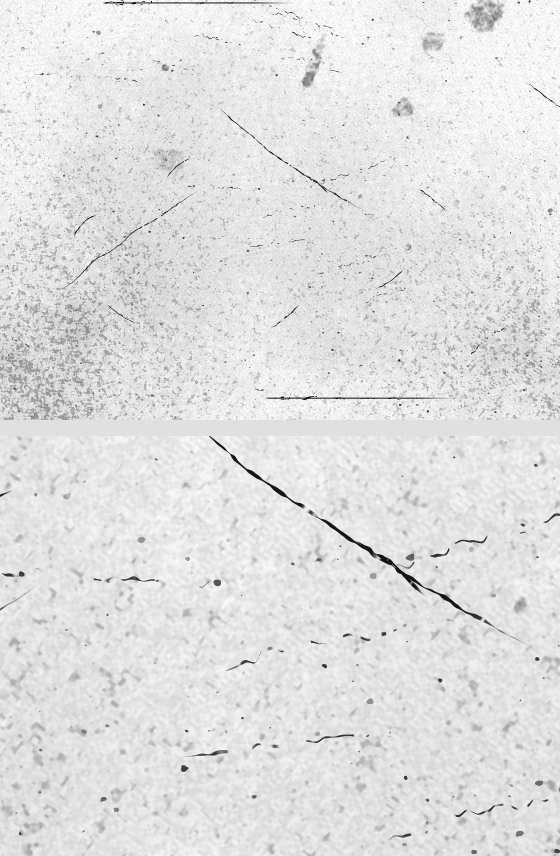
Top, the full canvas; bottom, a detail of the centre.
Reproduce this texture procedurally as a Shadertoy shader.

```glsl
// Pale worn paper with grimy lower corners, speckles, stains and dark scratches.
#define PAPER_LIGHT 0.967
#define PAPER_VEIL 0.89
#define INK 0.08
#define GRAIN 0.10
#define GRIME 0.15
#define SPECKLE 0.18
#define LINE_WIDTH 0.001
#define TRAILS 18
#define NICKS 7
#define SPOTS 12

const float TAU = 6.28319;
const mat2 TURN = mat2(0.8, 0.6, -0.6, 0.8);

float hash(vec2 p) {
    return fract(sin(dot(p, vec2(127.1, 311.7))) * 43758.5453);
}
vec2 hash2(float n) {
    return vec2(hash(vec2(n, 3.7)), hash(vec2(n, 9.2)));
}
float noise(vec2 p) {
    vec2 i = floor(p), f = fract(p);
    f = f * f * (3.0 - 2.0 * f);
    return mix(mix(hash(i), hash(i + vec2(1, 0)), f.x),
               mix(hash(i + vec2(0, 1)), hash(i + vec2(1, 1)), f.x), f.y);
}
float fbm(vec2 p) {
    float sum = 0.0;
    for (float amp = 0.5; amp > 0.05; amp *= 0.5) {
        sum += amp * noise(p);
        p = TURN * p * 2.03 + 17.0;
    }
    return sum;
}
// Pixel coverage of a signed distance
float coverage(float d) {
    return clamp(0.5 - d * iResolution.y, 0.0, 1.0);
}
// Bowed, kinked stroke from a to b; larger gaps break it into dashes
float scratch(vec2 p, vec2 a, vec2 b, float bow, float width, float gaps) {
    float len = length(b - a);
    vec2 dir = (b - a) / len, q = p - a;
    float s = dot(q, dir), t = s / len;
    float off = dot(q, vec2(-dir.y, dir.x)) - bow * 4.0 * t * (1.0 - t);
    off -= 0.012 * (noise(vec2(s * 16.0, a.x * 90.0)) - 0.5);
    off -= (0.002 + 0.03 * gaps * gaps * gaps) * (noise(vec2(s * 130.0, a.y * 60.0)) - 0.5);
    float ends = smoothstep(0.0, 0.15, t) * (1.0 - smoothstep(0.8, 1.0, t));
    float ragged = width * (0.1 + 1.5 * noise(vec2(s * 170.0, a.y * 70.0)));
    float breaks = 0.5 * noise(vec2(s * 50.0, a.x * 50.0)) + 0.5 * noise(vec2(s * 230.0, a.y * 40.0));
    return coverage(abs(off) - ragged * ends) * ends * smoothstep(gaps - 0.08, gaps + 0.08, breaks);
}
// Level crack with slanted splinters that thin out to the right
float crack(vec2 p, vec2 start, float len) {
    float t = (p.x - start.x) / len, y = p.y - start.y;
    float inside = smoothstep(0.0, 0.02, t) * (1.0 - smoothstep(0.75, 1.0, t));
    float x = t * 7.0 + 0.4 * noise(vec2(t * 9.0, start.y));
    float wedge = 0.015 * fract(x) * (0.3 + 0.7 * hash(vec2(floor(x), start.y))) * (1.0 - t);
    wedge *= y > 0.0 ? 0.6 : 0.3 + 0.7 * noise(vec2(t * 90.0, 4.0));
    float streaks = smoothstep(0.4, 0.65, noise(vec2(p.x * 110.0, y * 500.0 - p.x * 90.0)));
    return inside * max(coverage(abs(y) - 0.0012), coverage(abs(y) - wedge) * streaks);
}
// Blotchy grey stain with a frayed rim
float stain(vec2 offset, vec2 p, float radius) {
    float d = length(offset) / radius + 1.7 * (fbm(p * 30.0) - 0.47);
    return (1.0 - smoothstep(0.6, 1.05, d)) * smoothstep(0.1, 0.75, fbm(p * 90.0));
}
// Tiny ragged flecks, at most one in each grid cell
float flecks(vec2 p, float density) {
    vec2 cell = floor(p * 75.0);
    vec2 d = p - (cell + 0.2 + 0.6 * vec2(hash(cell + 5.0), hash(cell + 11.0))) / 75.0;
    float size = mix(0.0002, 0.0026, pow(hash(cell + 23.0), 4.0));
    float ragged = length(d * vec2(0.8, 1.0)) + 0.0025 * (noise(p * 330.0) - 0.4);
    return step(hash(cell), density) * coverage(ragged - size) * (0.25 + 0.75 * hash(cell + 31.0));
}
void mainImage(out vec4 fragColor, in vec2 fragCoord) {
    vec2 p = fragCoord / iResolution.y, turned = TURN * p;
    float cloud = fbm(p * 5.0), mottle = fbm(turned * 85.0);

    // Paper: grey veil over the middle, whiter toward the sides
    float middle = 1.0 - smoothstep(0.2, 0.65, length((p - vec2(0.66, 0.5)) * vec2(0.9, 1.0)));
    float veil = smoothstep(0.2, 0.8, 0.65 * cloud + 0.35 * middle + 0.5 * (mottle - 0.47));
    float tone = mix(PAPER_LIGHT, PAPER_VEIL, veil) + GRAIN * (noise(turned * 370.0) - 0.5);

    // Grime and speckles gathering in the lower corners
    vec2 left = p / vec2(0.42, 0.58), right = (p - vec2(1.36, 0.0)) / vec2(0.5, 0.46);
    float dirt = exp(-dot(left, left)) + 0.7 * exp(-dot(right, right));
    dirt *= 0.5 + cloud;
    float speck = 0.55 * noise(turned * 260.0 + 31.0) + 0.45 * noise(turned * 120.0);
    float limit = 0.65 - 0.27 * dirt;
    tone -= GRIME * pow(dirt, 1.5) * (0.5 + mottle);
    tone -= SPECKLE * (1.0 + 0.4 * dirt) * smoothstep(limit, limit + 0.28, speck);

    // Stains: a sliver, blots to the upper right, small spots anywhere
    vec2 tilt = mat2(0.93, 0.37, -0.37, 0.93) * (p - vec2(0.753, 0.865));
    float blot = stain(tilt * vec2(1.0, 0.2) + vec2(0.0, 0.002), p, 0.015);
    blot = max(blot, stain(p - vec2(1.155, 0.97), p, 0.044));
    blot = max(blot, 0.7 * stain(p - vec2(1.037, 0.9), p, 0.03));
    blot = max(blot, 0.9 * stain(p - vec2(0.96, 0.74), p, 0.024));
    blot = max(blot, 0.4 * stain(p - vec2(0.405, 0.62), p, 0.03));
    for (int i = 0; i < SPOTS; i++) {
        vec2 r = hash2(float(i) + 40.0);
        blot = max(blot, stain(p - r * vec2(1.33, 1.0), p, mix(0.005, 0.015, r.x * r.y)));
    }
    tone -= 0.45 * blot;

    // Long scratches and the two level cracks
    float ink = scratch(p, vec2(0.505, 0.757), vec2(0.885, 0.488), -0.014, LINE_WIDTH * 1.2, 0.26);
    ink = max(ink, scratch(p, vec2(0.13, 0.293), vec2(0.495, 0.555), 0.012, LINE_WIDTH, 0.28));
    ink = max(ink, scratch(p, vec2(1.25, 0.803), vec2(1.36, 0.715), 0.008, LINE_WIDTH, 0.2));
    ink = max(ink, max(crack(p, vec2(0.243, 0.993), 0.47), crack(p, vec2(0.63, 0.052), 0.47)));

    // Short slanted nicks lying along a ring
    for (int i = 0; i < NICKS; i++) {
        vec2 r = hash2(float(i) + 7.0);
        float a = TAU * (float(i) + 0.6 * r.x) / float(NICKS);
        vec2 c = vec2(0.6, 0.42) + (0.7 + 0.5 * r.y) * vec2(0.42, 0.21) * vec2(cos(a), sin(a));
        vec2 arm = (0.035 + 0.015 * r.x) * vec2(0.8, -0.6 * sign(sin(2.0 * a)));
        ink = max(ink, scratch(p, c - arm, c + arm, 0.006 * sign(sin(a)), LINE_WIDTH, 0.25));
    }
    // Dashed trails, half of them crowding the top left
    for (int i = 0; i < TRAILS; i++) {
        vec2 r = hash2(float(i) + 70.0);
        bool top = i % 2 == 0;
        vec2 c = top ? vec2(0.1 + 0.75 * r.x, 0.8 + 0.18 * r.y) : r * vec2(1.2, 0.75);
        float a = top ? -0.1 - 0.3 * r.y : mix(-0.6, 0.7, r.x);
        vec2 arm = mix(0.05, 0.14, r.y) * vec2(cos(a), sin(a));
        ink = max(ink, 0.85 * scratch(p, c - arm, c + arm, 0.006, LINE_WIDTH, 0.58));
    }
    ink = max(ink, 0.85 * flecks(p, 0.3 * cloud + 0.2 * dirt));
    fragColor = vec4(clamp(mix(tone, INK, ink) + vec3(-0.002, 0.001, 0.001), 0.0, 1.0), 1.0);
}
```
